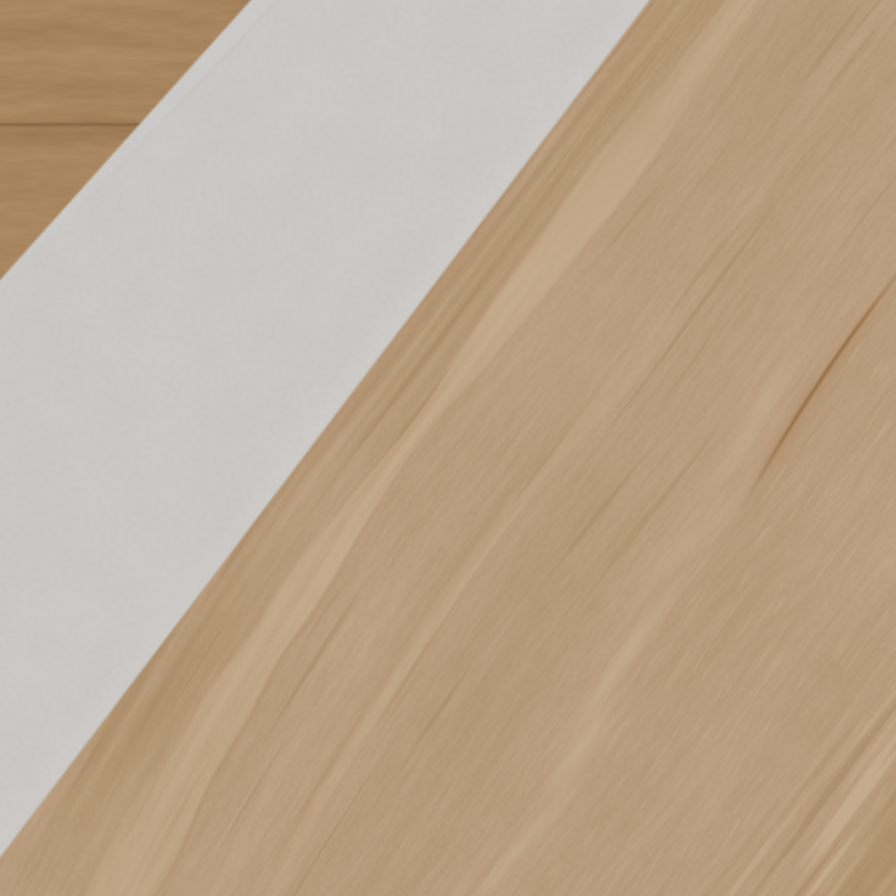
This texture is drawn by a Shadertoy shader. Its source:

```glsl
// Pale cloth band crossing diagonally between a plank floor and a slanted oak board.
#define OAK vec3(0.725, 0.613, 0.490)
#define OAK_DARK vec3(0.645, 0.510, 0.360)
#define OAK_PALE vec3(0.782, 0.688, 0.562)
#define CLOTH vec3(0.791, 0.780, 0.771)
#define FLOOR vec3(0.655, 0.520, 0.370)
#define SEAM_HEIGHT 0.861
#define GRAIN_STRENGTH 0.065
#define FIBRE_STRENGTH 0.060
#define CLOTH_WEAVE 0.007

float hash(vec2 p) {
    vec3 q = fract(vec3(p.xyx) * 0.1031);
    q += dot(q, q.yzx + 33.33);
    return fract((q.x + q.y) * q.z);
}

// Gradient noise, roughly -0.7 to 0.7
float corner(vec2 cell, vec2 offset) {
    float angle = 6.2832 * hash(cell + 57.0);
    return dot(vec2(cos(angle), sin(angle)), offset);
}

float noise(vec2 p) {
    vec2 i = floor(p), f = p - i;
    vec2 u = f * f * f * (f * (f * 6.0 - 15.0) + 10.0);
    vec2 e = vec2(1.0, 0.0);
    return mix(mix(corner(i, f), corner(i + e.xy, f - e.xy), u.x),
               mix(corner(i + e.yx, f - e.yx), corner(i + e.xx, f - e.xx), u.x), u.y);
}

float fbm(vec2 p) {
    float sum = 0.0, amp = 1.0;
    for (int i = 0; i < 4; i++) {
        sum += amp * noise(p);
        p = p * 2.03 + 17.3;
        amp *= 0.5;
    }
    return sum;
}

// Soft stripe around a centre
float stripe(float d, float centre, float halfWidth) {
    float t = (d - centre) / halfWidth;
    return exp(-t * t);
}

// Fade in and out along the grain
float span(float a, float start, float end, float soft) {
    return smoothstep(start - soft, start + soft, a) * (1.0 - smoothstep(end - soft, end + soft, a));
}

// a runs along the board, d is the distance from the cloth edge
vec3 oakBoard(vec2 p, float a, float d) {
    float low = max(0.0, 1.0 - a / 0.65);
    float bend = 0.055 * low * low;
    float w = d + 0.004 * noise(vec2(a * 4.0, d * 7.0));
    float g = w - bend * (1.0 - smoothstep(0.2, 0.5, d));

    // Broad growth bands, fibres and short pores
    float tone = GRAIN_STRENGTH * fbm(vec2(a * 1.2, g * 20.0));
    tone += FIBRE_STRENGTH * noise(vec2(a * 5.0, g * 120.0));
    tone += FIBRE_STRENGTH * noise(vec2(a * 28.0 + 9.0, g * 230.0));
    tone += 0.6 * FIBRE_STRENGTH * noise(p * 170.0);
    vec3 col = OAK + tone * vec3(0.26, 0.30, 0.34);
    col += vec3(0.012, 0.015, 0.018) * fbm(p * 4.0 + 3.0);

    // Sparse thin dark lines and pale hatching
    float scratch = smoothstep(0.30, 0.50, noise(vec2(a * 3.5 + 5.0, g * 105.0)));
    col = mix(col, OAK_DARK, 0.36 * scratch * (1.0 - smoothstep(0.25, 0.50, d)));
    float hatch = smoothstep(0.25, 0.50, noise(vec2(a * 18.0, (g + 0.06 * a) * 190.0)));
    col = mix(col, OAK_PALE, 0.30 * hatch * smoothstep(0.36, 0.46, d));

    // Darker lined heartwood beside the cloth
    float lines = noise(vec2(a * 2.5 + 2.0, g * 110.0));
    col = mix(col, OAK_DARK, (0.26 + 0.55 * lines) * (1.0 - smoothstep(0.03, 0.10, d)) * smoothstep(-0.1, 0.3, a));

    // Long pale streak, pinched at the middle
    float halfWidth = 0.012 + 0.022 * low + 0.010 * stripe(a, 1.0, 0.2);
    halfWidth *= 1.0 + 0.35 * noise(vec2(a * 9.0, 4.5));
    float streak = smoothstep(1.15, 0.8, abs(w - 0.084 - bend) / halfWidth);
    col = mix(col, OAK_PALE, streak * (0.55 + 0.5 * noise(vec2(a * 3.0, g * 100.0))));
    col = mix(col, OAK_DARK, 0.28 * stripe(w, 0.085 + bend + halfWidth, 0.0025) * span(a, 0.0, 0.5, 0.15));

    // Amber vein with a pale companion
    float vein = 0.212 + 0.15 * (a - 0.62) * (a - 0.62) + 0.2 * bend;
    float wear = 0.8 + 0.8 * noise(vec2(a * 8.0, g * 60.0));
    col = mix(col, OAK_DARK, 0.32 * wear * stripe(w, vein, 0.005) * span(a, 0.2, 0.8, 0.15));
    col = mix(col, OAK_PALE, 0.36 * wear * stripe(w, vein + 0.015, 0.007) * span(a, 0.05, 0.8, 0.15));

    // Milky figure through the right half, broken along the grain
    float sweep = 0.448 - 0.20 * (a - 0.3) * (a - 0.3) + 0.02 * noise(vec2(a * 6.0, 2.5));
    float broken = 0.36 + 0.6 * noise(vec2(a * 9.0, g * 65.0));
    col = mix(col, vec3(0.785, 0.695, 0.585), broken * stripe(w, sweep, 0.019) * span(a, 0.15, 0.95, 0.15));

    // Short amber crack, darkest at its middle
    float crack = 0.405 + 0.26 * (1.09 - a) * (1.09 - a);
    float crackSpan = span(a, 0.86, 1.10, 0.07);
    col = mix(col, OAK_DARK, 0.28 * crackSpan * stripe(d, crack + 0.004, 0.009));
    col = mix(col, vec3(0.55, 0.38, 0.20), 0.65 * crackSpan * stripe(d, crack, 0.0025));

    // Fine strong streaks in the far corner
    float far = smoothstep(0.62, 0.72, d);
    float ribs = noise(vec2(a * 4.0, d * 100.0));
    col = mix(col, OAK_PALE, far * smoothstep(0.05, 0.4, ribs) * 0.75);
    col = mix(col, OAK_DARK, far * smoothstep(0.05, 0.4, -ribs) * 0.5);
    return mix(col, OAK_DARK, 0.4 * smoothstep(0.745, 0.78, d));
}

vec3 plankFloor(vec2 p) {
    float grain = fbm(vec2(p.x * 5.0, p.y * 36.0 + 0.6 * noise(p * 6.0)));
    vec3 col = FLOOR + 0.036 * grain + 0.022 * noise(vec2(p.x * 35.0, p.y * 190.0));
    col -= 0.02 * stripe(p.y, SEAM_HEIGHT - 0.01, 0.015);
    return mix(col, vec3(0.49, 0.37, 0.25), 0.7 * stripe(p.y, SEAM_HEIGHT, 0.0022));
}

// inset is the distance from the cloth's left edge
vec3 clothBand(vec2 p, float inset, float d) {
    vec3 col = CLOTH + CLOTH_WEAVE * (1.3 * noise(p * 160.0) + fbm(p * 14.0));
    float hem = 0.018 * smoothstep(0.6, 1.0, p.y);
    col += vec3(0.004, 0.010, 0.015) * (1.0 - smoothstep(hem, hem + 0.008, inset));
    col -= 0.012 * stripe(inset, hem + 0.004, 0.003) * smoothstep(0.72, 0.95, p.y);
    return col + 0.010 * stripe(d, -0.008, 0.012);
}

void mainImage(out vec4 fragColor, in vec2 fragCoord) {
    vec2 p = fragCoord / iResolution.xy;
    float aa = max(1.0 / iResolution.y, 0.0024);
    // Board frame and the two cloth edges
    vec2 along = normalize(vec2(0.725, 0.957));
    vec2 q = p - vec2(0.0, 0.043);
    float a = dot(q, along), d = dot(q, vec2(along.y, -along.x));
    float inset = dot(p - vec2(0.0, 0.6875), normalize(vec2(0.3125, -0.28)));
    vec3 col = clothBand(p, inset, d);
    col = mix(plankFloor(p), col, smoothstep(-aa, aa, inset));
    col = mix(col, oakBoard(p, a, d), smoothstep(-aa, aa, d));
    fragColor = vec4(clamp(col, 0.0, 1.0), 1.0);
}
```
